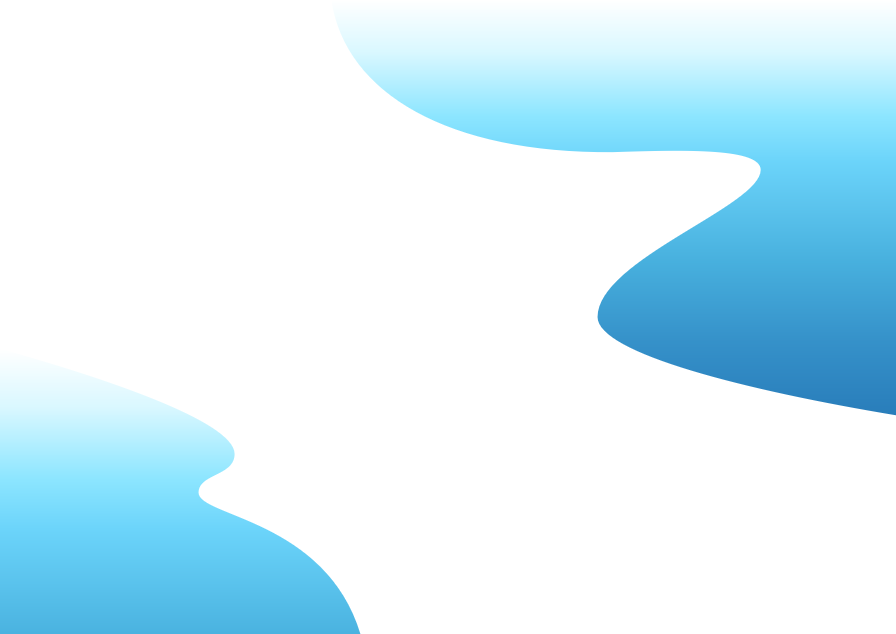
Give the GLSL for this background, as a WebGL 2 fragment shader.

```glsl
#version 300 es
precision highp float;
uniform vec2 u_resolution;
out vec4 fragColor;

// Shape state: x = nearest squared distance, y = +1 outside or -1 inside
void addEdge(vec2 p, vec2 a, vec2 b, inout vec2 shape) {
    vec2 e = b - a, w = p - a;
    vec2 offset = w - e * clamp(dot(w, e) / dot(e, e), 0.0, 1.0);
    shape.x = min(shape.x, dot(offset, offset));
    if ((a.y > p.y) != (b.y > p.y) && w.x < e.x * w.y / e.y) shape.y = -shape.y;
}

// Cubic curve followed as a chain of short edges
void addCurve(vec2 p, vec2 a, vec2 b, vec2 c, vec2 d, inout vec2 shape) {
    vec2 last = a;
    for (int i = 1; i <= 32; i++) {
        float t = float(i) / 32.0, s = 1.0 - t;
        vec2 next = s * s * s * a + 3.0 * s * t * (s * b + t * c) + t * t * t * d;
        addEdge(p, last, next, shape);
        last = next;
    }
}

float coverage(vec2 shape) {
    float signedDistance = shape.y * sqrt(shape.x);
    return clamp(0.5 - signedDistance * u_resolution.y, 0.0, 1.0);
}

float upperWave(vec2 p) {
    vec2 shape = vec2(9.0, 1.0);
    addCurve(p, vec2(0.524, 0.0), vec2(0.546, 0.148), vec2(0.710, 0.242), vec2(0.969, 0.240), shape);
    addCurve(p, vec2(0.969, 0.240), vec2(1.089, 0.236), vec2(1.203, 0.234), vec2(1.203, 0.268), shape);
    addCurve(p, vec2(1.203, 0.268), vec2(1.203, 0.325), vec2(0.945, 0.410), vec2(0.945, 0.500), shape);
    addCurve(p, vec2(0.945, 0.500), vec2(0.945, 0.557), vec2(1.181, 0.616), vec2(1.417, 0.655), shape);
    // Close beyond the canvas
    addEdge(p, vec2(1.417, 0.655), vec2(1.6, 0.685), shape);
    addEdge(p, vec2(1.6, 0.685), vec2(1.6, -0.1), shape);
    addEdge(p, vec2(1.6, -0.1), vec2(0.52, -0.1), shape);
    addEdge(p, vec2(0.52, -0.1), vec2(0.524, 0.0), shape);
    return coverage(shape);
}

float lowerWave(vec2 p) {
    vec2 shape = vec2(9.0, 1.0);
    addCurve(p, vec2(0.0, 0.550), vec2(0.157, 0.594), vec2(0.371, 0.664), vec2(0.371, 0.716), shape);
    addCurve(p, vec2(0.371, 0.716), vec2(0.371, 0.751), vec2(0.314, 0.747), vec2(0.314, 0.777), shape);
    addCurve(p, vec2(0.314, 0.777), vec2(0.314, 0.815), vec2(0.515, 0.819), vec2(0.570, 1.0), shape);
    // Close beyond the canvas
    addEdge(p, vec2(0.570, 1.0), vec2(0.59, 1.1), shape);
    addEdge(p, vec2(0.59, 1.1), vec2(-0.1, 1.1), shape);
    addEdge(p, vec2(-0.1, 1.1), vec2(-0.1, 0.522), shape);
    addEdge(p, vec2(-0.1, 0.522), vec2(0.0, 0.550), shape);
    return coverage(shape);
}

// White through pale cyan to deep blue
vec3 waterColor(float depth) {
    vec3 color = mix(vec3(1.0), vec3(0.85, 0.97, 1.0), clamp(depth / 0.127, 0.0, 1.0));
    color = mix(color, vec3(0.55, 0.90, 1.0), clamp((depth - 0.127) / 0.153, 0.0, 1.0));
    color = mix(color, vec3(0.42, 0.83, 0.98), clamp((depth - 0.28) / 0.11, 0.0, 1.0));
    color = mix(color, vec3(0.28, 0.69, 0.87), clamp((depth - 0.39) / 0.24, 0.0, 1.0));
    color = mix(color, vec3(0.21, 0.57, 0.79), clamp((depth - 0.63) / 0.19, 0.0, 1.0));
    return mix(color, vec3(0.16, 0.49, 0.73), clamp((depth - 0.82) / 0.18, 0.0, 1.0));
}

void main() {
    // Height units, measured down from the top left
    vec2 uv = gl_FragCoord.xy / u_resolution;
    vec2 p = vec2(uv.x * 1.417, 1.0 - uv.y);

    vec3 color = vec3(1.0);
    color = mix(color, waterColor(p.y / 0.655), upperWave(p));
    color = mix(color, waterColor((p.y - 0.55) / 0.734), lowerWave(p));
    fragColor = vec4(color, 1.0);
}
```
